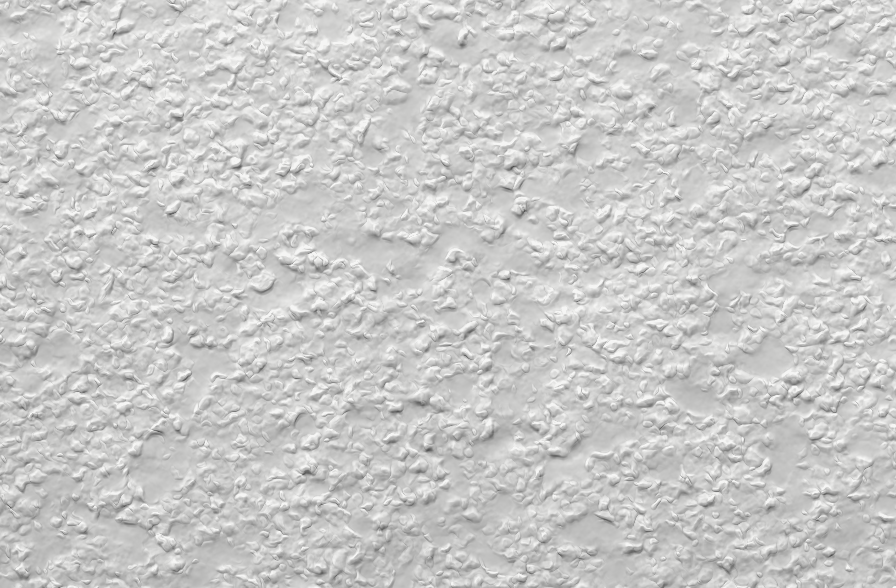
Give the GLSL for this texture, as a WebGL 2 fragment shader.

```glsl
#version 300 es
precision highp float;
// Rough white roughcast wall: clustered plaster lumps on a gently wavy coat.
// A height field of warped, scattered domes plus value noise is lit from
// above, with dark creases, short cast shadows and a soft vertical falloff.
uniform vec2 u_resolution;
out vec4 fragColor;

float hash(vec2 p) {
  return fract(sin(dot(p, vec2(127.1, 311.7))) * 43758.5453);
}

float noise(vec2 p) {
  vec2 i = floor(p), f = fract(p);
  f = f * f * f * (f * (f * 6.0 - 15.0) + 10.0);
  return mix(mix(hash(i), hash(i + vec2(1, 0)), f.x),
             mix(hash(i + vec2(0, 1)), hash(i + vec2(1, 1)), f.x), f.y);
}

// Turned copy of the plane, hides the noise lattice
vec2 turn(vec2 p, float angle) {
  float c = cos(angle), s = sin(angle);
  return mat2(c, -s, s, c) * p;
}

// Scattered elliptical domes, one candidate per cell, kept with chance "cover"
float lumps(vec2 p, float cover) {
  vec2 cell = floor(p);
  float top = 0.0;
  for (int y = -1; y <= 1; y++) {
    for (int x = -1; x <= 1; x++) {
      vec2 id = cell + vec2(x, y);
      vec2 centre = id + 0.15 + 0.7 * vec2(hash(id), hash(id + 37.3));
      vec2 d = turn(p - centre, 2.0 * (hash(id + 71.9) - 0.5));
      float radius = mix(0.32, 0.62, hash(id + 13.7));
      float dist = length(d * vec2(0.8, 1.2)) / radius;
      float dome = 1.0 - smoothstep(0.25, 1.0, dist);
      float kept = smoothstep(0.0, 0.45, cover - hash(id + 53.1));
      top = max(top, dome * kept * mix(0.45, 1.0, hash(id + 91.3)));
    }
  }
  return top;
}

float height(vec2 p) {
  // Ragged outlines
  vec2 q = p + 0.010 * (vec2(noise(p * 44.0), noise(p * 44.0 + 19.4)) - 0.5)
             + 0.006 * (vec2(noise(p * 105.0 + 7.7), noise(p * 105.0 + 43.2)) - 0.5);
  // Clusters of lumps with small bare patches between them
  float cluster = smoothstep(0.15, 0.55, 0.5 * noise(turn(p, 0.6) * 19.0 + 3.1)
                                       + 0.5 * noise(turn(p, -0.4) * 31.0 + 8.6));
  float h = 0.0095 * lumps(turn(q, 0.3) * 29.0, cluster * 1.05);
  h += 0.0045 * lumps(turn(q, -0.5) * 52.0 + 5.3, cluster * 0.9 + 0.1);
  // Wavy coat and fine roughness
  h += 0.009 * noise(turn(q, 0.2) * vec2(18.0, 27.0) + 11.0);
  h += 0.006 * noise(turn(q, -0.3) * vec2(36.0, 48.0) + 31.0) * (0.3 + 0.7 * cluster);
  h += 0.0031 * noise(turn(q, 0.8) * 80.0 + 23.0) * (0.25 + cluster);
  return h + 0.0013 * noise(turn(p, 0.4) * 150.0) * (0.25 + cluster);
}

void main() {
  vec2 p = gl_FragCoord.xy / u_resolution.y;
  float e = 0.0013;
  float h = height(p);
  float right = height(p + vec2(e, 0)), left = height(p - vec2(e, 0));
  float above = height(p + vec2(0, e)), below = height(p - vec2(0, e));
  vec2 slope = vec2(right - left, above - below) / (2.0 * e);

  // Light from above, slightly left
  float facing = dot(slope, vec2(0.3, -0.95));
  facing /= sqrt(1.0 + facing * facing);
  float tone = 0.815 + facing * (facing > 0.0 ? 0.155 : 0.21);

  // Crisp rims and dark creases
  float crest = h - 0.25 * (right + left + above + below);
  tone += clamp(180.0 * crest, -0.16, 0.06);

  // Raised parts catch more light, ground below them is shaded
  tone += 4.5 * (h - 0.0145);
  float blocked = height(p + vec2(-0.002, 0.008)) - h;
  tone -= 20.0 * max(blocked - 0.004, 0.0);

  // Lighter towards the top, with faint broad unevenness
  tone += 0.065 * (p.y - 0.5) + 0.03 * (noise(p * 4.0) - 0.5);
  tone += 0.016 * (noise(p * 190.0) - 0.5);
  tone = clamp(tone, 0.3, 0.96);
  fragColor = vec4(tone * vec3(1.0, 1.0, 0.995), 1.0);
}
```
